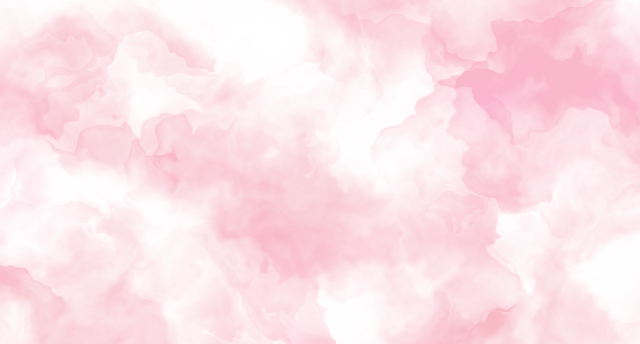
A WebGL 2 fragment shader for this background:

```glsl
#version 300 es
precision highp float;

uniform vec2 u_resolution;
out vec4 fragColor;

float hash(vec2 p) {
    vec3 q = fract(p.xyx * 0.1031);
    q += dot(q, q.yzx + 33.33);
    return fract((q.x + q.y) * q.z);
}

float noise(vec2 p) {
    vec2 cell = floor(p);
    vec2 f = fract(p);
    f = f * f * (3.0 - 2.0 * f);
    float low = mix(hash(cell), hash(cell + vec2(1.0, 0.0)), f.x);
    float high = mix(hash(cell + vec2(0.0, 1.0)), hash(cell + 1.0), f.x);
    return mix(low, high, f.y);
}

float fbm(vec2 p) {
    float sum = 0.0;
    float weight = 0.47;
    for (int i = 0; i < 5; i++) {
        sum += weight * noise(p);
        p = mat2(1.6, 1.2, -1.2, 1.6) * p + 7.3;
        weight *= 0.56;
    }
    return sum;
}

// Translucent lobed wash: crisp and rimmed on one side, fading on the other
float wash(vec2 p, float id, float softness) {
    float aspect = u_resolution.x / u_resolution.y;
    vec2 center = fract(0.5 + id * vec2(0.7549, 0.5698)) * vec2(aspect + 0.4, 1.4) - 0.2;
    vec2 radius = mix(vec2(0.22, 0.17), vec2(0.44, 0.32), hash(vec2(id, 3.0)));
    float tilt = -0.9 * hash(vec2(id, 5.0));
    float c = cos(tilt);
    float s = sin(tilt);
    vec2 local = mat2(c, -s, s, c) * (p - center) / radius;

    float lobes = 5.0 + floor(5.0 * hash(vec2(id, 7.0)));
    float scallop = abs(sin(atan(local.y, local.x) * lobes * 0.5 + id));
    float dist = (length(local) - 0.92 - 0.15 * scallop) * radius.y;

    float width = 0.8 / u_resolution.y + 0.001 + 0.06 * softness;
    float cover = 1.0 - smoothstep(-width, width, dist);
    float rim = 0.8 + 0.4 * (1.0 - softness) * exp(110.0 * min(dist, 0.0));

    float heading = 6.2832 * hash(vec2(id, 11.0));
    float fade = smoothstep(-0.6, 0.8, dot(local, vec2(cos(heading), sin(heading))));
    return cover * rim * fade * mix(0.14, 0.34, hash(vec2(id, 13.0)));
}

void main() {
    vec2 p = gl_FragCoord.xy / u_resolution.y;
    vec2 warp = vec2(fbm(p * 3.5), fbm(p * 3.5 + 17.0)) - 0.5;
    vec2 q = p + 0.34 * warp;

    // Slanting bands of pigment, broken up by cloudy tone
    float slant = p.y + 0.35 * p.x + 0.8 * warp.x;
    float pigment = 0.26 + 0.16 * cos(10.1 * (slant - 0.83));
    pigment += 0.95 * (fbm(q * 2.8 + 5.0) - 0.5);

    // Overlapping washes; every fifth lifts pigment off
    float softness = smoothstep(0.5, 0.72, fbm(q * 2.5 + 31.0));
    float mottle = 0.5 + fbm(q * 6.0 + 43.0);
    for (int i = 0; i < 25; i++) {
        float lift = i % 5 == 4 ? -1.0 : 1.0;
        pigment += lift * mottle * wash(q, float(i), softness);
    }

    // Feathered tide lines where the paper dried unevenly
    float tide = fbm(q * 3.2 + 83.0) - 0.5;
    float feather = 0.006 + 0.1 * softness;
    pigment += 0.11 * (smoothstep(-feather, feather, tide) - 0.5);

    // Wisps and paper grain
    pigment += 0.36 * (fbm(p * 9.0 + 4.0 * warp) - 0.5);
    pigment += 0.025 * (noise(p * 110.0) - 0.5);

    // Stronger contrast with a soft floor at bare paper
    pigment = 1.25 * pigment - 0.2;
    pigment = min(0.5 * (pigment + sqrt(pigment * pigment + 0.008)), 0.92);

    // Pale paper to rose, drifting towards salmon
    vec3 color = 1.0 - pigment * vec3(0.025, 0.30, 0.23);
    float drift = fbm(p * 2.2 + 61.0) - 0.5;
    color += pigment * drift * vec3(0.03, -0.03, 0.09);
    fragColor = vec4(clamp(color, 0.0, 1.0), 1.0);
}
```
